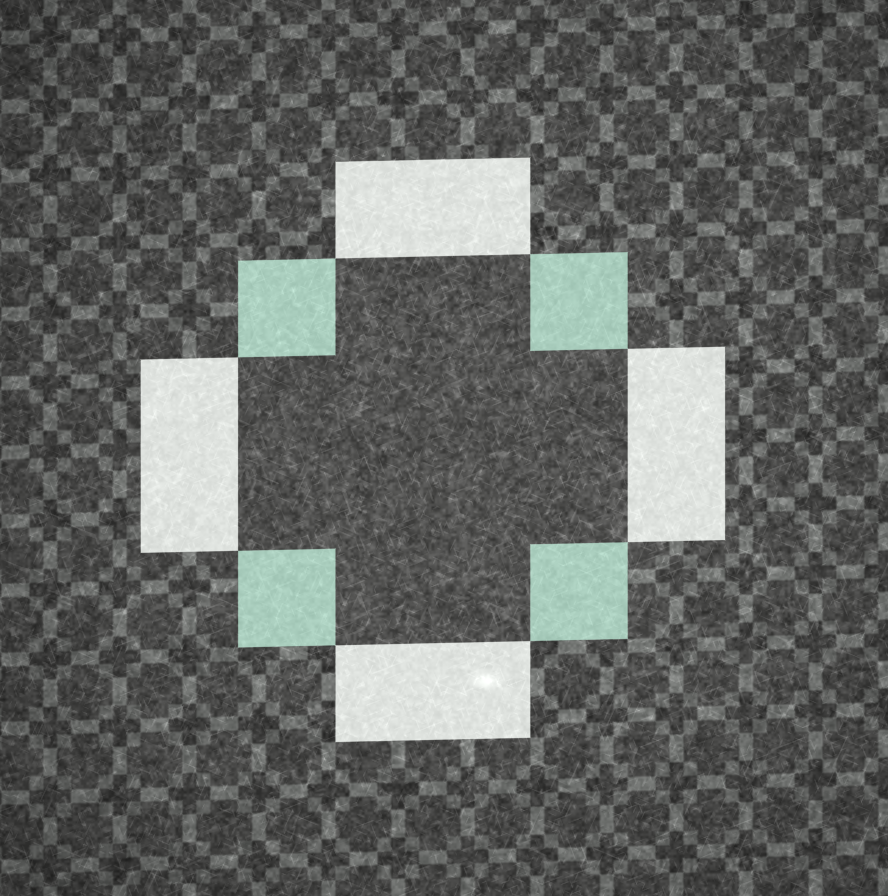
Reproduce this pattern procedurally as a Shadertoy shader.

```glsl
// Printed paper: a ring of pale and mint tiles around a dark cross on a woven lattice.
#define CENTER vec2(-0.0124, -0.0020)
#define CELL vec2(0.01553, 0.01542)
#define SKEW 0.022
#define PERIOD 5.0
#define NODE vec2(2.5, 0.5)
#define GRAIN 0.15
#define VIGNETTE 0.62
#define INK vec3(0.305, 0.305, 0.300)
#define GREY vec3(0.480, 0.490, 0.480)
#define CREAM vec3(0.835, 0.850, 0.835)
#define MINT vec3(0.635, 0.770, 0.710)

float hash(vec2 p) {
    vec3 q = fract(vec3(p.xyx) * 0.1031);
    q += dot(q, q.yzx + 33.33);
    return fract((q.x + q.y) * q.z);
}

float noise(vec2 p) {
    vec2 i = floor(p), f = fract(p);
    f = f * f * (3.0 - 2.0 * f);
    return mix(mix(hash(i), hash(i + vec2(1, 0)), f.x),
               mix(hash(i + vec2(0, 1)), hash(i + vec2(1, 1)), f.x), f.y);
}

// Soft-edged rectangle coverage
float box(vec2 p, vec2 center, vec2 halfSize, float soft) {
    vec2 d = abs(p - center) - halfSize;
    return 1.0 - smoothstep(-soft, soft, max(d.x, d.y));
}

// Short bright fibres in several directions
float fibres(vec2 p) {
    float sum = 0.0;
    for (int i = 0; i < 4; i++) {
        float angle = 0.35 + 0.79 * float(i);
        vec2 along = vec2(cos(angle), sin(angle));
        vec2 q = vec2(dot(p, along), dot(p, vec2(-along.y, along.x)));
        sum += smoothstep(0.72, 0.98, noise(q * vec2(1.5, 5.5) + 400.0 + 37.0 * float(i)));
    }
    return sum;
}

// Nodes of checks joined by two-cell bars
vec3 lattice(vec2 p, float soft) {
    vec2 q = abs(mod(p - NODE + 0.5 * PERIOD, PERIOD) - 0.5 * PERIOD);
    float bars = max(box(q, vec2(2.5, 0), vec2(1.0, 0.5), soft),
                     box(q, vec2(0, 2.5), vec2(0.5, 1.0), soft));
    float corners = box(q, vec2(1), vec2(0.5), soft);
    float node = max(box(q, vec2(0), vec2(1.5, 0.5), soft),
                     box(q, vec2(0), vec2(0.5, 1.5), soft));
    vec3 color = mix(INK, INK * 0.90, node);
    color = mix(color, mix(INK, GREY, 0.72), corners);
    return mix(color, GREY, bars);
}

void mainImage(out vec4 fragColor, in vec2 fragCoord) {
    vec2 uv = (fragCoord - 0.5 * iResolution.xy) / iResolution.y;
    vec2 p = uv - CENTER;
    p.y -= SKEW * p.x;
    p /= CELL;
    float soft = 0.8 / (iResolution.y * CELL.y);

    // Large figure, mirrored in both axes, seven cells to a tile
    vec2 tile = abs(p) / 7.0;
    float tileSoft = soft / 7.0;
    float cross = max(box(tile, vec2(0), vec2(1, 2), tileSoft),
                      box(tile, vec2(0), vec2(2, 1), tileSoft));
    float pale = max(box(tile, vec2(0, 2.5), vec2(1, 0.5), tileSoft),
                     box(tile, vec2(2.5, 0), vec2(0.5, 1), tileSoft));
    float mint = box(tile, vec2(1.5), vec2(0.5), tileSoft);
    float figure = max(pale, mint);

    // Dark ground with worn print
    float blotch = noise(p * 0.35 + 90.0) - 0.5;
    vec3 color = lattice(p, soft + 0.05);
    color = mix(color, INK * 1.06, cross);
    color *= 1.0 + 0.10 * blotch;
    color = mix(color, CREAM, pale);
    color = mix(color, MINT, mint);

    // Paper grain and fibres, fainter on the bright tiles
    float grain = noise(p * 5.0 + 300.0) + noise(p * 2.3 + 700.0) - 1.0;
    float texture_ = GRAIN * grain + 0.11 * (fibres(p) - 0.25);
    color += texture_ * mix(0.75, 0.28, figure);

    // Light falls off toward the edges, most at the left
    float fall = dot(uv - vec2(0.06, 0.0), uv - vec2(0.06, 0.0));
    color *= 1.05 - VIGNETTE * fall * (1.0 - figure);

    // Small glint on the lower tile
    vec2 glint = (uv - vec2(0.047, -0.260)) / vec2(0.012, 0.008);
    color += 0.15 * exp(-dot(glint, glint));

    fragColor = vec4(clamp(color, 0.0, 1.0), 1.0);
}
```
